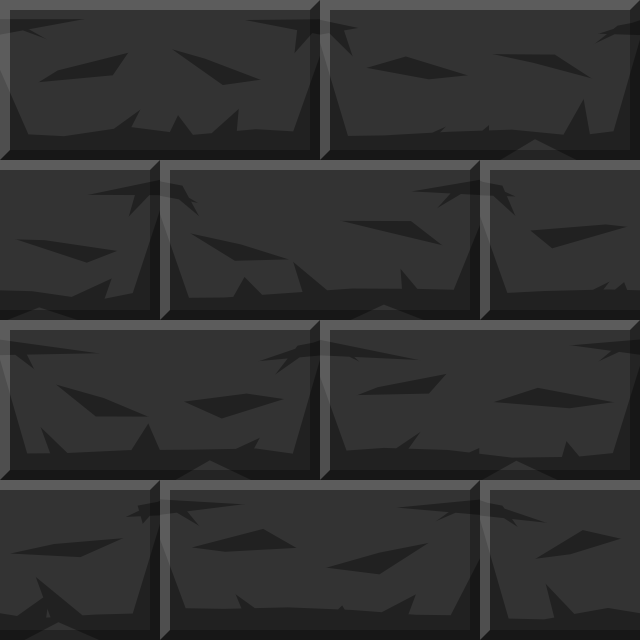
A WebGL 1 fragment shader for this texture:

```glsl
precision highp float;
uniform vec2 u_resolution;

const vec2 GRID = vec2(2.0, 4.0);   // bricks across and down
const float BRICK_WIDTH = 2.0;      // in brick heights
const float BEVEL = 0.0625;
const vec3 FACE = vec3(0.20);
const vec3 CHIPPED = vec3(0.13);

float random(vec2 id, float seed) {
  return fract(sin(dot(vec3(id, seed), vec3(12.71, 31.17, 7.43)) + 1.3) * 4375.85);
}

float vary(vec2 id, float seed, float low, float high) {
  return mix(low, high, random(id, seed));
}

// Shape distances are positive inside.
float coverage(float d, float pixel) {
  return clamp(d / pixel + 0.5, 0.0, 1.0);
}

float edge(vec2 p, vec2 a, vec2 b) {
  vec2 d = b - a;
  return (d.x * (p.y - a.y) - d.y * (p.x - a.x)) / length(d);
}

float triangle(vec2 p, vec2 a, vec2 b, vec2 c) {
  float winding = sign(edge(c, a, b));
  return winding * min(edge(p, a, b), min(edge(p, b, c), edge(p, c, a))* 1.0);
}

float orientedTriangle(vec2 p, vec2 a, vec2 b, vec2 c) {
  return edge(c, a, b) > 0.0 ? triangle(p, a, b, c) : triangle(p, a, c, b);
}

float tent(float x, float knee) {
  return min((x + 1.0) / (knee + 1.0), (1.0 - x) / (1.0 - knee));
}

// Bent sliver with two sharp tips
float shard(vec2 p, vec2 id, float seed) {
  float angle = vary(id, seed, -0.42, 0.38);
  float halfLength = vary(id, seed + 1.0, 0.27, 0.38);
  float knee = vary(id, seed + 2.0, -0.65, 0.65);
  float flip = random(id, seed + 3.0) < 0.5 ? -1.0 : 1.0;
  float c = cos(angle), s = sin(angle);
  vec2 q = vec2(c * p.x + s * p.y, flip * (c * p.y - s * p.x));
  float x = q.x / halfLength;
  float upper = vary(id, seed + 4.0, 0.08, 0.12) * tent(x, knee);
  float lower = vary(id, seed + 5.0, -0.05, 0.015) * tent(x, -knee);
  return min(upper - q.y, q.y - lower);
}

// Worn side, spike and spur at a brick end; p.x runs inward from the joint
float brokenEnd(vec2 p, vec2 id, float seed) {
  float top = vary(id, seed, 0.5, 0.8);
  float wear = -edge(p, vec2(0.16, 0.2), vec2(0.0, top));
  wear = -abs(wear) * sign(dot(p - vec2(0.0, top), vec2(top - 0.2, 0.16)));
  vec2 tip = vec2(vary(id, seed + 1.0, 0.2, 0.65), vary(id, seed + 2.0, 0.73, 0.9));
  float spike = orientedTriangle(p, vec2(-0.02, 0.88), vec2(-0.02, 0.78), tip);
  vec2 spurTip = vec2(vary(id, seed + 3.0, 0.06, 0.3), vary(id, seed + 4.0, 0.62, 0.76));
  float spur = orientedTriangle(p, vec2(-0.02, 0.87), vec2(0.14, 0.84), spurTip);
  return max(wear, max(spike, spur));
}

// Jagged rubble line along the bottom, with leaning spikes
float brokenBase(vec2 p, vec2 id) {
  float x = p.x * 2.5;
  float knot = floor(x);
  float ridge = mix(vary(id, 40.0 + knot, 0.12, 0.21),
                    vary(id, 41.0 + knot, 0.12, 0.21), x - knot);
  float d = ridge - p.y;
  for (int i = 0; i < 3; i++) {
    float k = float(i), seed = 50.0 + 5.0 * k;
    float center = 0.5 + 0.5 * k + vary(id, seed, -0.18, 0.18);
    float halfWidth = vary(id, seed + 1.0, 0.09, 0.19);
    vec2 tip = vec2(center + vary(id, seed + 2.0, -0.28, 0.28),
                    vary(id, seed + 3.0, 0.18, 0.4));
    d = max(d, orientedTriangle(p, vec2(center - halfWidth, 0.06),
                                vec2(center + halfWidth, 0.06), tip));
  }
  return d;
}

float damage(vec2 p, vec2 id) {
  float d = brokenBase(p, id);
  d = max(d, brokenEnd(p, id, 10.0));
  d = max(d, brokenEnd(vec2(BRICK_WIDTH - p.x, p.y), id, 20.0));
  for (int i = 0; i < 2; i++) {
    float k = float(i), seed = 70.0 + 10.0 * k;
    vec2 center = vec2(0.57 + 0.82 * k + vary(id, seed + 7.0, -0.08, 0.08),
                       vary(id, seed + 8.0, 0.46, 0.64));
    d = max(d, shard(p - center, id, seed));
  }
  // Intact patch left in the bottom rubble
  float x = 1.3 + vary(id, 30.0, -0.1, 0.15);
  float peak = random(id, 31.0) < 0.7 ? vary(id, 32.0, 0.07, 0.14) : -0.1;
  float patchShape = orientedTriangle(p, vec2(x - 0.25, -0.02), vec2(x + 0.3, -0.02), vec2(x, peak));
  return min(d, -patchShape);
}

vec3 brickWall(vec2 uv, float pixel) {
  vec2 p = uv * GRID.y;
  float row = floor(p.y);
  p.x += mod(row + 1.0, 2.0) * 0.5 * BRICK_WIDTH;
  vec2 id = mod(vec2(floor(p.x / BRICK_WIDTH), row), GRID);
  p = vec2(mod(p.x, BRICK_WIDTH), fract(p.y));
  vec3 color = mix(FACE, CHIPPED, coverage(damage(p, id), pixel));
  // Mitred bevel: lit on the left and top, shaded on the right and bottom
  float lit = min(p.x, 1.0 - p.y);
  float shaded = min(BRICK_WIDTH - p.x, p.y);
  vec3 bevel = mix(color * 0.7, mix(color, vec3(1.0), 0.2), coverage(shaded - lit, pixel));
  return mix(color, bevel, coverage(BEVEL - min(lit, shaded), pixel));
}

void main() {
  float pixel = 0.5 * GRID.y / u_resolution.y;
  vec3 color = vec3(0.0);
  for (int i = 0; i < 4; i++) {
    vec2 offset = vec2(mod(float(i), 2.0), floor(float(i) / 2.0)) * 0.5 - 0.25;
    color += brickWall((gl_FragCoord.xy + offset) / u_resolution, pixel) * 0.25;
  }
  gl_FragColor = vec4(color, 1.0);
}
```
